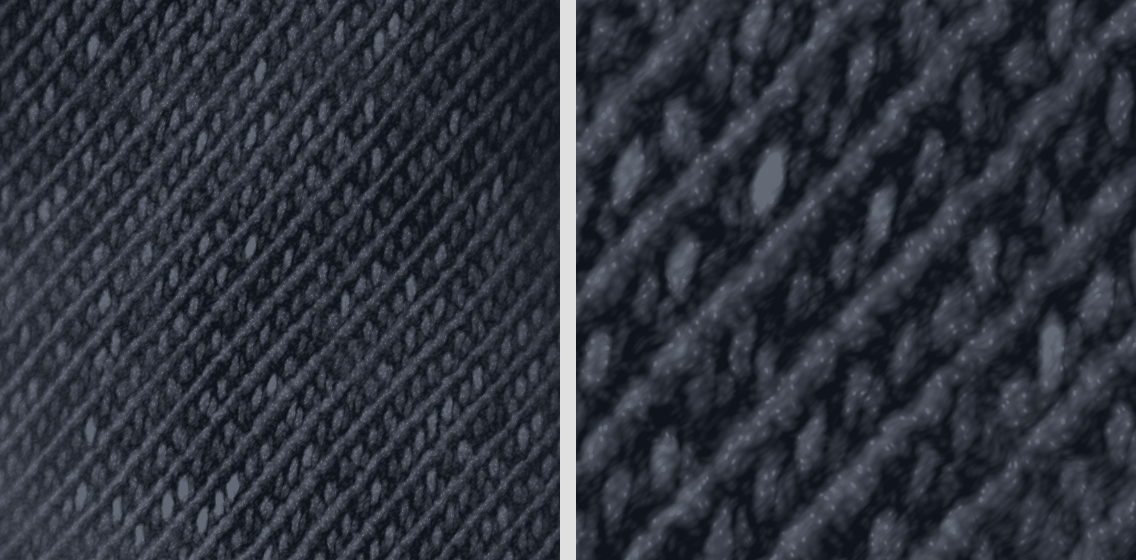
Left, the full canvas; right, a detail of the centre.
Reproduce this texture procedurally as a WebGL 2 fragment shader.

```glsl
#version 300 es
// Dark navy ribbed knit: diagonal cords with rows of small upright stitches between them.
precision highp float;
uniform vec2 u_resolution;
out vec4 fragColor;

const float SLOPE = 1.13;   // rise of the cords
const float ROWS = 10.2;    // cords down the canvas
const float COLUMNS = 38.0; // stitches across the canvas

vec2 hash2(vec2 p) {
  vec3 q = fract(p.xyx * vec3(0.1031, 0.103, 0.0973));
  q += dot(q, q.yzx + 33.33);
  return fract((q.xx + q.yz) * q.zy);
}

// Distance to the nearest scattered point, about 0 to 1
float cellular(vec2 p) {
  vec2 cell = floor(p), f = fract(p);
  float nearest = 2.0;
  for (int y = -1; y <= 1; y++)
    for (int x = -1; x <= 1; x++) {
      vec2 o = vec2(x, y);
      vec2 d = o + hash2(cell + o + 90.0) - f;
      nearest = min(nearest, dot(d, d));
    }
  return sqrt(nearest);
}

// Slow bends in the cloth plus an uneven wobble of the yarn
vec2 bendCloth(vec2 p) {
  p.y += 0.007 * sin(5.0 * p.x - 3.0 * p.y + 3.6) + 0.005 * sin(9.0 * p.y + 4.0 * p.x);
  p += 0.0017 * sin(p.yx * vec2(67.0, 83.0) + 3.0 * sin(p * 31.0));
  p += 0.0009 * sin(p.yx * vec2(190.0, 230.0) + 2.0 * sin(p * 97.0));
  return p;
}

// Brightness of the stitches in one trough: a front loop and a dimmer one behind it
float stitches(vec2 p, float row, float blur) {
  float shift = hash2(vec2(row + 40.0, 7.0)).x;
  float column = floor(p.x * COLUMNS + shift);
  float light = 0.0;
  for (int i = -2; i <= 3; i++) {
    float id = column + floor(float(i) * 0.5);
    float back = mod(float(i), 2.0);
    vec2 rnd = hash2(vec2(id + 20.0 + 70.0 * back, row + 60.0));
    float cx = (id + 0.5 + 0.5 * back - shift) / COLUMNS;
    vec2 d = p - vec2(cx, SLOPE * cx + (row + 0.53 - 0.17 * back) / ROWS);
    d += (rnd - 0.5) * vec2(0.007, 0.018);
    d.x -= 0.13 * d.y;
    vec2 size = vec2(0.0088 + 0.003 * rnd.y, 0.023 + 0.008 * rnd.x) * (1.0 - 0.25 * back);
    float body = 1.0 - smoothstep(0.4 - blur * 0.25, 1.12 + blur * 0.35, length(d / size));
    float shine = 0.4 + 0.5 * rnd.x * rnd.y + 0.22 * rnd.y + 8.0 * d.y - 14.0 * d.x;
    light = max(light, body * shine * (1.0 - 0.45 * back));
  }
  return light;
}

void main() {
  vec2 uv = gl_FragCoord.xy / u_resolution;
  vec2 p = bendCloth(uv);

  // Focus is sharpest in a band through the middle
  float blur = smoothstep(0.2, 0.7, abs(uv.x - 0.57 + 0.15 * (uv.y - 0.5)));

  // Worn patches, lumps in the yarn, fine fuzz and stray fibres
  float patches = cellular(uv * vec2(7.0, 6.0) + 3.0);
  float lumps = cellular(p * vec2(47.0, 39.0) + 8.0);
  float fuzz = cellular(p * vec2(120.0, 95.0));
  float fibre = cellular(vec2(p.x + p.y, p.y - p.x) * vec2(75.0, 170.0));

  // Signed offset from the nearest cord, in rows
  float v = (p.y - SLOPE * p.x) * ROWS;
  float offset = fract(v + 0.5) - 0.5;
  float cordId = floor(v + 0.5);
  float along = p.x * COLUMNS + hash2(vec2(cordId + 40.0, 7.0)).y;

  // Rounded cord with plied bumps and a pale crest on its upper side
  float halfWidth = 0.185 + 0.025 * sin(6.2832 * along) + 0.025 * sin(along * 0.9 + cordId);
  halfWidth += 0.07 * (0.45 - lumps);
  float cord = 1.0 - smoothstep(halfWidth - 0.10 - 0.05 * blur, halfWidth + 0.04 + 0.06 * blur, abs(offset));
  float crest = (offset - 0.045) / 0.085;
  float cordLight = 0.36 + 0.7 * offset + 0.27 * exp(-crest * crest);
  cordLight += 0.07 * sin(6.2832 * (along + offset * 2.0)) + 0.2 * (0.45 - lumps);

  // Trough, darkest just under each cord
  float light = max(0.04 + 0.12 * blur, stitches(p, floor(v), blur));
  light *= 1.0 - 0.45 * smoothstep(-0.38, -0.18, offset) * (1.0 - step(0.0, offset));
  light = mix(light, cordLight, cord);

  // Matted areas lose contrast; fuzz and fibres break up the yarn
  float matted = 0.2 * blur + 0.35 * smoothstep(0.5, 0.85, patches);
  light = mix(light, 0.38, matted);
  float crisp = 1.0 - 0.6 * blur;
  light += crisp * ((0.45 - fuzz) * 0.3 + (0.45 - fibre) * 0.25);
  light += 0.3 * crisp * (1.0 - smoothstep(0.05, 0.22, fuzz)) * smoothstep(0.3, 0.7, light);

  // Light falls from the lower left, shade gathers at the right and top
  light *= 1.27 - 0.36 * uv.x - 0.2 * uv.y + 0.16 * sin(3.1416 * uv.x);
  light += 0.10 * (1.0 - uv.x) * (1.0 - uv.y) + 0.06 * sin(7.0 * uv.x + 2.0 * sin(5.0 * uv.y));
  light *= 1.0 - 0.4 * smoothstep(0.8, 1.05, uv.x) * smoothstep(0.2, 0.8, uv.y);

  vec3 shadowNavy = vec3(0.058, 0.078, 0.108);
  vec3 paleSlate = vec3(0.36, 0.38, 0.43);
  fragColor = vec4(mix(shadowNavy, paleSlate, clamp(light, 0.0, 1.1)), 1.0);
}
```
